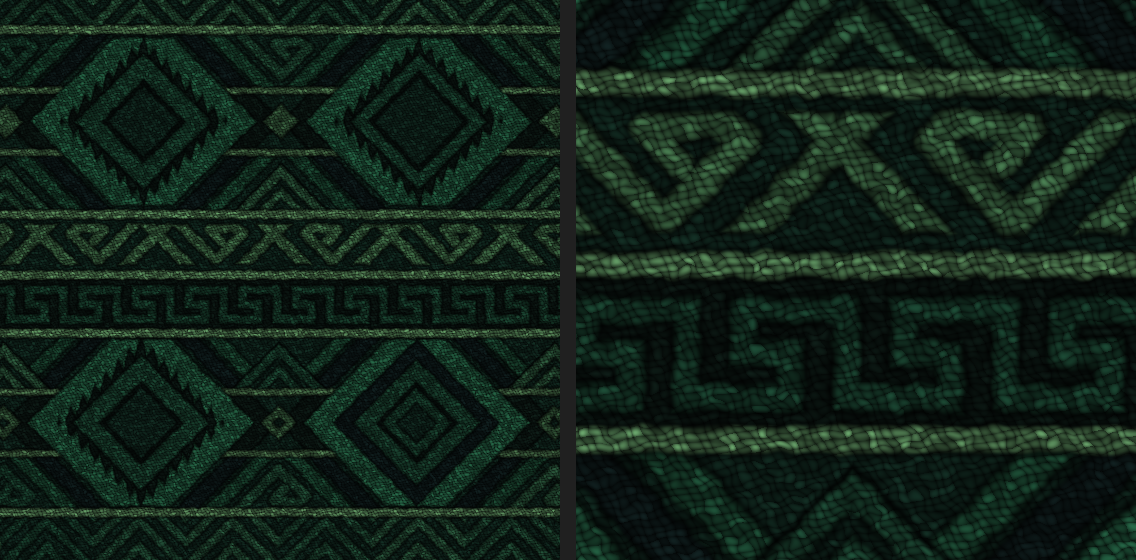
Left, the full canvas; right, a detail of the centre.
This pattern is drawn by a three.js fragment shader. Its source:

```glsl
// Woven green textile: bands of toothed diamonds, scrolls and a meander between ribbed stripes.
varying vec2 vUv;

// Lengths are in hundredths of the canvas.
const vec3 BLACK = vec3(0.032, 0.066, 0.053);
const vec3 NAVY = vec3(0.036, 0.070, 0.070);
const vec3 DARK = vec3(0.043, 0.106, 0.082);
const vec3 DEEP = vec3(0.064, 0.168, 0.120);
const vec3 GREEN = vec3(0.084, 0.226, 0.156);
const vec3 MOSS = vec3(0.172, 0.295, 0.192);
const vec3 STRIPE = vec3(0.225, 0.350, 0.230);
const float SOFT = 0.14;          // edge smoothing
const float GROOVE = 0.52;        // depth of the seams around shapes
const float SEAM = 0.50;          // width of the seams
const float WOBBLE = 0.35;        // unevenness of the weave
const float DIAMOND_PITCH = 49.2;
const float SCROLL_PITCH = 20.9;
const float KEY_PITCH = 9.52;
const float ZIGZAG_PITCH = 16.6;
const float TOOTH_PITCH = 2.1;
const float DIAG = 0.7071;

float hash(vec2 p) {
  return fract(sin(dot(p, vec2(127.1, 311.7))) * 43758.5453);
}

float noise(vec2 p) {
  vec2 i = floor(p), f = fract(p);
  f = f * f * (3.0 - 2.0 * f);
  return mix(mix(hash(i), hash(i + vec2(1, 0)), f.x),
             mix(hash(i + vec2(0, 1)), hash(i + vec2(1, 1)), f.x), f.y);
}

float segment(vec2 p, vec2 a, vec2 b) {
  vec2 d = b - a;
  return length(p - a - d * clamp(dot(p - a, d) / dot(d, d), 0.0, 1.0));
}

float bar(vec2 p, vec2 a, vec2 b) {
  vec2 d = abs(p - 0.5 * (a + b)) - 0.5 * abs(b - a) - 0.88;
  return max(d.x, d.y);
}

// Lays ink where d is negative and presses a seam along its edge.
void paint(inout vec3 col, vec3 ink, float d) {
  col = mix(ink, col, smoothstep(-SOFT, SOFT, d));
  col *= 1.0 - GROOVE * (1.0 - smoothstep(0.0, SEAM, abs(d)));
}

// V whose right arm curls back into a hook.
float scroll(vec2 q) {
  float d = min(segment(q, vec2(0, -2.9), vec2(-7, 4.1)), segment(q, vec2(0, -2.9), vec2(4.9, 1.9)));
  d = min(d, min(segment(q, vec2(4.9, 1.9), vec2(3.2, 3.2)), segment(q, vec2(3.2, 3.2), vec2(-1, 2.6))));
  return min(d, segment(q, vec2(-1, 2.6), vec2(0.9, 0.5))) - 1.0;
}

float meander(vec2 q) {
  q.x = mod(q.x + 1.3, KEY_PITCH) - 1.3;
  float d = min(bar(q, vec2(0, 2.6), vec2(6.1, 2.6)), bar(q, vec2(6.1, 2.6), vec2(6.1, -2.6)));
  d = min(d, min(bar(q, vec2(6.1, -2.6), vec2(11, -2.6)), bar(q, vec2(-3, -2.6), vec2(2.75, -2.6))));
  d = min(d, min(bar(q, vec2(2.75, -2.6), vec2(2.75, 0)), bar(q, vec2(0, 0), vec2(2.75, 0))));
  return min(d, bar(q, vec2(0, 0), vec2(0, 2.6)));
}

void diamondRow(inout vec3 col, vec2 q, float row) {
  float i = floor(q.x / DIAMOND_PITCH + 0.5), j = floor(q.x / DIAMOND_PITCH);
  float x = q.x - i * DIAMOND_PITCH, mx = q.x - (j + 0.5) * DIAMOND_PITCH;
  float ay = abs(q.y), r = abs(x) + ay, slant = abs(mx) - ay;

  // Fill between diamonds: slanted bands, then a scroll or nested carets
  if (ay > 5.5) {
    bool upper = q.y > 0.0;
    paint(col, NAVY, (abs(slant - 1.1) - 1.9) * DIAG);
    paint(col, GREEN * 0.8, (abs(slant + 3.6) - 1.8) * DIAG);
    vec3 ink = mix(DEEP, MOSS, 0.6 * hash(vec2(j, row * 2.0 + sign(q.y))));
    if (upper == (row < 0.5)) {
      paint(col, ink, scroll(vec2(mx, ay - 11.2)));
    } else {
      float caret = -(abs(mx) + q.y - (upper ? 14.3 : -7.7));
      paint(col, DARK, -caret * DIAG);
      paint(col, ink, (abs(caret - 1.3) - 1.3) * DIAG);
      paint(col, ink, (abs(caret - 5.0) - 1.1) * DIAG);
    }
  } else {
    paint(col, BLACK, -slant * DIAG);
    paint(col, MOSS * 0.8, (abs(mx) + ay - 3.2) * DIAG);
    paint(col, DARK, (abs(mx) + ay - row) * DIAG);
  }
  paint(col, STRIPE * 0.85, abs(ay - 5.5) - 0.65);

  // Diamond with toothed or plain rim
  paint(col, GREEN, max((r - 20.3) * DIAG, ay - 15.0));
  bool odd = mod(i, 2.0) > 0.5, plain = odd && row > 0.5;
  float tooth = 2.0 * abs(fract(x / TOOTH_PITCH) - 0.5);
  paint(col, plain ? NAVY : BLACK, plain ? (r - 14.8) * DIAG : (r - 12.8 - 2.4 * tooth) * 0.4);
  paint(col, DEEP, (r - (plain ? 11.4 : 12.2)) * DIAG);
  float core = plain ? 7.2 : odd ? 9.0 : 7.4;
  paint(col, BLACK, (r - core) * DIAG);
  paint(col, plain ? DEEP : DARK, (r - core + 0.9) * DIAG);
  if (plain) paint(col, DARK, (r - 3.6) * DIAG);
}

void stripe(inout vec3 col, float y) {
  paint(col, STRIPE * (0.78 + 0.22 * smoothstep(0.0, 0.25, abs(y))), abs(y) - 0.82);
}

// Slanted, irregular stitches, a few of them much brighter.
float weave(vec2 p) {
  vec2 s = vec2(p.x * 1.6 + p.y * 0.9, p.y * 2.0 - p.x * 0.4);
  s += 0.9 * vec2(noise(p * 1.3 + 11.0), noise(p * 1.3 + 71.0));
  vec2 f = fract(s) - 0.5;
  float tone = hash(floor(s));
  return (1.32 - 2.0 * dot(f, f)) * mix(0.72, 1.42, tone * tone);
}

void main() {
  vec2 cloth = vUv * 100.0;
  vec2 p = cloth + WOBBLE * (vec2(noise(cloth * 1.1), noise(cloth * 1.1 + 37.0)) - 0.5);
  vec3 col = DARK;

  if (p.y > 94.7 || p.y < 8.5) {            // zigzag borders
    float cell = floor(p.x / ZIGZAG_PITCH);
    float z = abs(p.x - (cell + 0.5) * ZIGZAG_PITCH) + p.y;
    vec3 ink = mix(DEEP, MOSS, hash(vec2(cell, step(50.0, p.y))) * 0.6);
    paint(col, ink, (abs(mod(z, 4.6) - 2.3) - 1.25) * DIAG);
  } else if (p.y > 61.7) {
    diamondRow(col, p - vec2(25.6, 78.3), 0.0);
  } else if (p.y > 50.9) {                  // scrolls alternating with crosses
    vec2 q = p - vec2(38.5, 56.4);
    float i = floor(q.x / SCROLL_PITCH + 0.5);
    float x = q.x - i * SCROLL_PITCH, cx = SCROLL_PITCH * 0.5 - abs(x);
    float hook = scroll(vec2(mod(i, 2.0) > 0.5 ? -x : x, q.y));
    float cross = min(segment(vec2(cx, q.y), vec2(0, 1.8), vec2(6.2, -4.4)),
                      segment(vec2(cx, q.y), vec2(0, 1.8), vec2(2.6, 4.4))) - 1.1;
    paint(col, MOSS * 0.9, max(min(hook, cross), abs(q.y) - 3.7));
  } else if (p.y > 40.5) {
    col = BLACK;
    paint(col, DEEP * 0.95, meander(p - vec2(5.26, 45.6)));
  } else {
    diamondRow(col, p - vec2(25.2, 24.5), 1.0);
  }

  stripe(col, p.y - 94.7);
  stripe(col, p.y - 61.7);
  stripe(col, p.y - 50.9);
  stripe(col, p.y - 40.5);
  stripe(col, p.y - 8.5);
  col *= weave(cloth) * mix(0.95, 1.05, noise(cloth * 0.25));
  gl_FragColor = vec4(col, 1.0);
}
```
